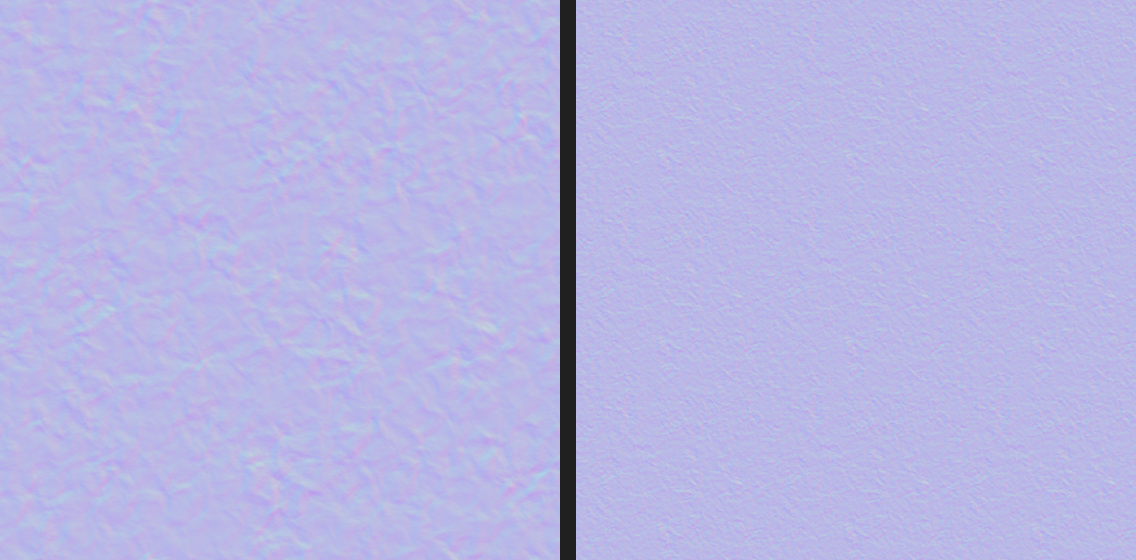
Left: one tile. Right: repeated 3 by 3.
This texture map is drawn by a three.js fragment shader. Its source:

```glsl
// Tileable normal map of softly troweled plaster: pale lavender with small pink, cyan and blue slopes.
varying vec2 vUv;

const vec3 FLAT_COLOR = vec3(0.727, 0.722, 0.903);
const float SAMPLE_STEP = 1.0 / 1024.0;

// Random unit vector for a lattice cell
vec2 hashDirection(vec2 cell, float seed) {
  vec3 q = fract(vec3(cell.xyx + seed * 7.31) * vec3(0.1031, 0.1030, 0.0973));
  q += dot(q, q.yzx + 33.33);
  float angle = 6.28318 * fract((q.x + q.y) * q.z);
  return vec2(cos(angle), sin(angle));
}

float cornerValue(vec2 cell, vec2 offset, vec2 local, vec2 period, float seed) {
  return dot(hashDirection(mod(cell + offset, period), seed), local - offset);
}

// Gradient noise that wraps after a whole number of cells
float wrappedNoise(vec2 p, vec2 period, float seed) {
  vec2 cell = floor(p);
  vec2 f = p - cell;
  vec2 w = f * f * f * (f * (f * 6.0 - 15.0) + 10.0);
  float low = mix(cornerValue(cell, vec2(0.0, 0.0), f, period, seed),
                  cornerValue(cell, vec2(1.0, 0.0), f, period, seed), w.x);
  float high = mix(cornerValue(cell, vec2(0.0, 1.0), f, period, seed),
                   cornerValue(cell, vec2(1.0, 1.0), f, period, seed), w.x);
  return mix(low, high, w.y);
}

// Layer whose steepness stays equal to its strength at any frequency
float reliefLayer(vec2 uv, float frequency, float strength, float seed) {
  return strength / frequency * wrappedNoise(uv * frequency, vec2(frequency), seed);
}

// Soft strokes stretched along the rising diagonal
float diagonalStrokes(vec2 uv, vec2 frequency, float strength, float seed) {
  vec2 p = vec2(uv.x - uv.y, uv.x + uv.y) * frequency;
  float n = wrappedNoise(p, frequency, seed);
  float crease = sqrt(n * n + 0.008);
  return strength / frequency.x * (0.7 * n - 0.6 * crease);
}

float plasterHeight(vec2 uv) {
  // Bend the relief so that its lumps become irregular
  vec2 bend = vec2(wrappedNoise(uv * 22.0, vec2(22.0), 1.0),
                   wrappedNoise(uv * 22.0, vec2(22.0), 2.0));
  vec2 p = uv + 0.012 * bend;

  float height = reliefLayer(p, 11.0, 0.006, 3.0);
  height += reliefLayer(p, 23.0, 0.014, 4.0);
  height += reliefLayer(p, 43.0, 0.021, 5.0);
  height += reliefLayer(p, 82.0, 0.012, 6.0);
  height += reliefLayer(uv, 170.0, 0.007, 7.0);
  height += diagonalStrokes(p, vec2(31.0, 17.0), 0.014, 8.0);
  return height;
}

void main() {
  // Slope of the relief by finite differences
  float center = plasterHeight(vUv);
  vec2 slope = vec2(plasterHeight(vUv + vec2(SAMPLE_STEP, 0.0)) - center,
                    plasterHeight(vUv + vec2(0.0, SAMPLE_STEP)) - center) / SAMPLE_STEP;

  // Calm and rough patches
  float patches = wrappedNoise(vUv * 9.0, vec2(9.0), 9.0);
  slope *= mix(0.65, 1.35, smoothstep(-0.4, 0.45, patches));
  slope *= vec2(0.88, 1.05);

  // Steeper slopes toward red and green lose some blue
  float blueShift = -dot(slope, vec2(0.4, 0.25));
  gl_FragColor = vec4(FLAT_COLOR + vec3(slope, blueShift), 1.0);
}
```
